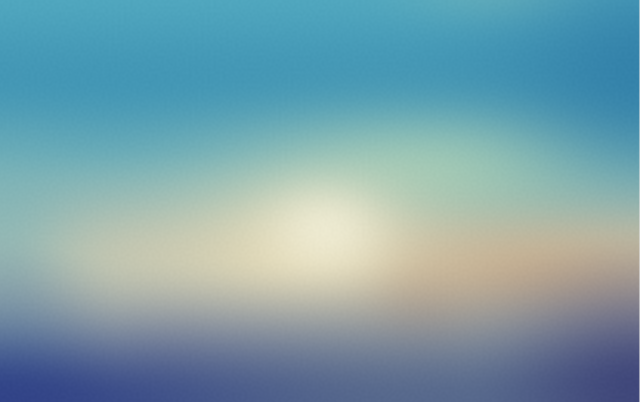
Write a WebGL 1 fragment shader that draws this background.

```glsl
precision highp float;

uniform vec2 u_resolution;

#define SKY_DEEP  vec3(0.26, 0.59, 0.71)
#define SKY_TOP   vec3(0.32, 0.66, 0.75)
#define SKY_SHADE vec3(0.18, 0.48, 0.65)
#define HAZE      vec3(0.76, 0.77, 0.69)
#define COOL_MIST vec3(0.45, 0.69, 0.72)
#define MINT      vec3(0.66, 0.81, 0.71)
#define CLAY      vec3(0.77, 0.67, 0.55)
#define CREAM     vec3(0.90, 0.86, 0.72)
#define SUN_CORE  vec3(0.95, 0.94, 0.85)
#define NAVY      vec3(0.19, 0.26, 0.53)
#define SLATE     vec3(0.34, 0.41, 0.55)
#define GRAIN     0.012

const vec3 PLUM = vec3(0.25, 0.28, 0.48);

// Soft elliptical falloff, 1 at the centre
float glow(vec2 uv, vec2 centre, vec2 radius) {
    vec2 d = (uv - centre) / radius;
    return exp(-dot(d, d));
}

// Unit gradient of a lattice corner
vec2 cornerGradient(vec2 cell) {
    float angle = 6.2832 * fract(sin(dot(cell, vec2(127.1, 311.7))) * 43758.5);
    return vec2(cos(angle), sin(angle));
}

float gradientNoise(vec2 p) {
    vec2 cell = floor(p);
    vec2 f = p - cell;
    vec2 w = f * f * (3.0 - 2.0 * f);
    vec2 e = vec2(1.0, 0.0);
    float bottom = mix(dot(cornerGradient(cell), f),
                       dot(cornerGradient(cell + e.xy), f - e.xy), w.x);
    float top = mix(dot(cornerGradient(cell + e.yx), f - e.yx),
                    dot(cornerGradient(cell + e.xx), f - e.xx), w.x);
    return mix(bottom, top, w.y);
}

// Sky fading through teal mist into pale haze
vec3 skyColor(float height) {
    vec3 sky = mix(SKY_DEEP, SKY_TOP, smoothstep(0.80, 1.05, height));
    sky = mix(COOL_MIST, sky, smoothstep(0.53, 0.80, height));
    return mix(HAZE, sky, smoothstep(0.36, 0.64, height));
}

// Dark ground tint, bluer at the left and purple at the right
vec3 duskColor(vec2 uv) {
    vec3 dusk = mix(NAVY, SLATE, smoothstep(-0.05, 0.65, uv.x));
    float leftBlue = smoothstep(0.0, 0.25, uv.y) * (1.0 - smoothstep(0.0, 0.3, uv.x));
    dusk = mix(dusk, COOL_MIST, 0.35 * leftBlue);
    return mix(dusk, PLUM, smoothstep(0.72, 1.0, uv.x));
}

// Share of dusk, rising higher near both sides
float duskAmount(vec2 uv) {
    float side = 1.0 - smoothstep(0.0, 0.2, uv.x) + smoothstep(0.7, 1.0, uv.x);
    return 1.0 - smoothstep(0.04 * side, 0.36 + 0.08 * side, uv.y);
}

void main() {
    vec2 uv = gl_FragCoord.xy / u_resolution;
    vec3 color = skyColor(uv.y);

    // Cool upper glows and side shading
    color = mix(color, MINT, 0.82 * glow(uv, vec2(0.71, 0.58), vec2(0.29, 0.14)));
    color = mix(color, MINT, 0.22 * glow(uv, vec2(0.78, 1.02), vec2(0.14, 0.08)));
    color = mix(color, SKY_SHADE, 0.75 * glow(uv, vec2(1.02, 0.82), vec2(0.22, 0.27)));
    color = mix(color, COOL_MIST, 0.55 * glow(uv, vec2(0.0, 0.43), vec2(0.12, 0.22)));

    // Warm horizon and bright centre
    color = mix(color, CLAY, 0.90 * glow(uv, vec2(0.84, 0.31), vec2(0.30, 0.14)));
    color = mix(color, CREAM, 0.85 * glow(uv, vec2(0.48, 0.37), vec2(0.19, 0.19)));
    color = mix(color, CLAY, 0.50 * glow(uv, vec2(0.66, 0.24), vec2(0.08, 0.12)));
    color = mix(color, SUN_CORE, 0.75 * glow(uv, vec2(0.51, 0.43), vec2(0.09, 0.11)));

    color = mix(color, duskColor(uv), duskAmount(uv));

    // Fine grain and the pale right rim
    vec2 square = uv * vec2(u_resolution.x / u_resolution.y, 1.0);
    color += GRAIN * gradientNoise(square * 130.0);
    color = mix(color, vec3(0.9), 0.6 * smoothstep(0.9975, 0.9995, uv.x));
    gl_FragColor = vec4(color, 1.0);
}
```
